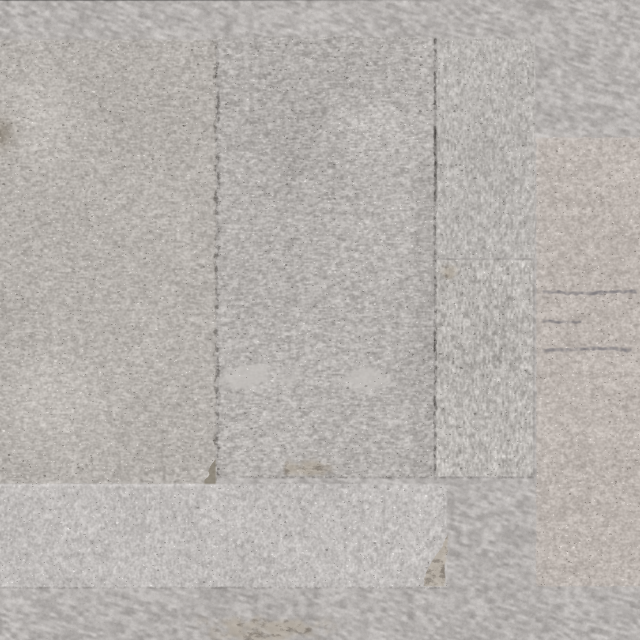
Give the GLSL for this texture, as a WebGL 2 fragment shader.

```glsl
#version 300 es
precision highp float;
uniform vec2 u_resolution;
out vec4 fragColor;

float hash(vec2 cell) {
  uvec2 q = uvec2(ivec2(cell) + 4096) * uvec2(1597334673u, 3812015801u);
  uint n = (q.x ^ q.y) * 1597334673u;
  n = (n ^ (n >> 15)) * 2246822519u;
  return float((n ^ (n >> 13)) >> 8) / 16777216.0;
}

float noise(vec2 p) {
  vec2 i = floor(p), f = fract(p);
  f = f * f * (3.0 - 2.0 * f);
  return mix(mix(hash(i), hash(i + vec2(1, 0)), f.x),
             mix(hash(i + vec2(0, 1)), hash(i + vec2(1, 1)), f.x), f.y);
}

// Each octave turns, which hides the lattice
float fbm(vec2 p) {
  float sum = 0.0, gain = 0.5;
  for (int i = 0; i < 4; i++) {
    sum += gain * noise(p);
    p = mat2(1.6, 1.2, -1.2, 1.6) * p + 17.0;
    gain *= 0.5;
  }
  return sum / 0.9375;
}

// Rectangle coverage from lower-left to upper-right corner
float slab(vec2 p, vec2 lo, vec2 hi) {
  vec2 d = abs(p - 0.5 * (lo + hi)) - 0.5 * (hi - lo);
  float aa = 0.7 / u_resolution.y + 0.0005;
  return smoothstep(aa, -aa, max(d.x, d.y));
}

float spot(vec2 p, vec2 center, vec2 radius) {
  vec2 d = (p - center) / radius;
  return exp(-dot(d, d));
}

float span(float v, float lo, float hi) {
  return smoothstep(lo - 0.002, lo + 0.002, v) * smoothstep(hi + 0.002, hi - 0.002, v);
}

float line(float d, float width) {
  return 1.0 - smoothstep(0.2 * width, width + 0.5 / u_resolution.y, abs(d));
}

// Scattered ragged flecks, one per chosen cell
float flecks(vec2 p, float scale, float density) {
  vec2 q = p * scale, cell = floor(q);
  vec2 center = 0.3 + 0.4 * vec2(hash(cell + 31.0), hash(cell + 67.0));
  float radius = 0.08 + 0.17 * hash(cell + 103.0);
  float d = length((fract(q) - center) * vec2(0.8, 1.2)) + 0.15 * (noise(q * 4.0) - 0.5);
  return step(hash(cell), density) * smoothstep(radius, radius * 0.3, d);
}

void main() {
  vec2 p = gl_FragCoord.xy / u_resolution;
  float cloud = fbm(p * 9.0) - 0.5;
  float rough = fbm(p * 150.0) - 0.5;
  vec2 turned = mat2(0.8, 0.6, -0.6, 0.8) * p;
  float fine = noise(turned * 340.0) + noise(p * 230.0 + 9.0) - 1.0;
  vec2 bent = p + vec2(0.0, 0.004 * noise(p * 40.0));
  float across = noise(bent * vec2(140, 360)) - 0.5;
  float upright = noise(p * vec2(360, 150)) - 0.5;
  float stroke = noise(vec2(p.x * 95.0, p.y * 200.0 + p.x * 50.0)) - 0.5;
  vec2 e = p + 0.004 * rough;

  // Slab coverage
  float left = slab(e, vec2(-0.1, 0.244), vec2(0.338, 0.938));
  float middle = slab(e, vec2(0.338, 0.254), vec2(0.679, 0.942));
  float upper = slab(e, vec2(0.681, 0.597), vec2(0.836, 0.939));
  float lower = slab(e, vec2(0.681, 0.256), vec2(0.833, 0.594));
  float right = slab(e, vec2(0.838, 0.084), vec2(1.1, 0.785));
  float base = slab(e, vec2(-0.1, 0.082), vec2(0.698, 0.244));
  float slabs = max(max(max(left, middle), max(upper, lower)), max(right, base));

  // Soft surround and base tones
  vec3 col = vec3(0.71, 0.695, 0.685) + 0.13 * stroke + 0.13 * rough;
  col = mix(col, vec3(0.71, 0.692, 0.672) + 0.09 * across + 0.07 * rough, left);
  col = mix(col, vec3(0.71, 0.695, 0.682) + 0.11 * across + 0.12 * rough, middle);
  col = mix(col, vec3(0.727, 0.714, 0.70) + 0.10 * upright + 0.13 * rough, upper);
  col = mix(col, vec3(0.732, 0.718, 0.702) + 0.13 * upright + 0.19 * rough, lower);
  col = mix(col, vec3(0.74, 0.71, 0.687) + 0.06 * across + 0.10 * rough, right);
  col = mix(col, vec3(0.75, 0.736, 0.727) + 0.05 * upright + 0.13 * rough, base);
  col += 0.03 * cloud + fine * mix(0.02, 0.075, slabs);

  // Broad weathering
  col += left * (0.045 * spot(p, vec2(0.06, 0.83), vec2(0.06, 0.07))
               + 0.045 * spot(p, vec2(0.08, 0.38), vec2(0.08, 0.07))
               - 0.015 * spot(p, vec2(0.17, 0.85), vec2(0.10, 0.10)));
  col += middle * (0.035 * spot(p, vec2(0.58, 0.80), vec2(0.07, 0.04))
                 + 0.015 * spot(p, vec2(0.60, 0.63), vec2(0.06, 0.10))
                 - 0.03 * spot(p, vec2(0.46, 0.81), vec2(0.11, 0.13))
                 - 0.025 * smoothstep(0.635, 0.655, p.x) * smoothstep(0.78, 0.7, p.y));
  col -= 0.03 * upper * spot(p, vec2(0.77, 0.76), vec2(0.09, 0.06));
  col -= 0.03 * lower * spot(p, vec2(0.75, 0.46), vec2(0.06, 0.12));
  col += 0.03 * right * (noise(p * vec2(6, 70)) - 0.5);

  // Pale plaster smears
  float smear = spot(p, vec2(0.40, 0.413), vec2(0.06, 0.022)) + spot(p, vec2(0.566, 0.408), vec2(0.04, 0.022));
  col = mix(col, vec3(0.775, 0.76, 0.745), 0.75 * smoothstep(0.3, 0.75, smear + 1.2 * (fbm(p * 45.0) - 0.5)));

  // Pits and pale grains
  float pits = flecks(p, 95.0, 0.06) + flecks(p + 0.37, 170.0, 0.09);
  float grains = flecks(p + 0.71, 100.0, 0.05) + flecks(p + 0.19, 180.0, 0.06);
  col += (0.2 + 0.8 * slabs) * (0.10 * grains - 0.14 * pits);

  // Joints between slabs
  float wobble = 0.010 * (fbm(p * vec2(20, 110)) - 0.5);
  float breakup = smoothstep(0.4, 0.75, fbm(p * vec2(190, 150)));
  float tall = span(p.y, 0.25, 0.94);
  col -= tall * (0.03 + 0.18 * breakup) * line(p.x - 0.339 + wobble, 0.005);
  col -= tall * (0.07 + 0.18 * breakup) * line(p.x - 0.68 + 0.4 * wobble, 0.003);
  col -= 0.13 * span(p.y, 0.69, 0.80) * line(p.x - 0.681, 0.003);
  col -= 0.04 * span(p.y, 0.256, 0.594) * line(p.x - 0.834, 0.002);
  col -= 0.10 * span(p.x, 0.338, 0.834) * (0.3 + breakup) * line(p.y - 0.254, 0.002);
  col -= 0.05 * span(p.x, 0.682, 0.835) * line(p.y - 0.595, 0.002);
  col -= 0.07 * span(p.x, 0.0, 0.698) * (0.3 + breakup) * line(p.y - 0.082, 0.002);
  col += 0.04 * span(p.x, 0.0, 0.338) * line(p.y - 0.242, 0.003);

  // Earthy chips and stains
  float chip = spot(p, vec2(0.48, 0.268), vec2(0.045, 0.016)) + spot(p, vec2(0.41, 0.018), vec2(0.10, 0.022))
             + spot(p, vec2(0.703, 0.578), vec2(0.018, 0.014));
  vec2 chipped = p + 0.012 * (fbm(p * 70.0) - 0.5);
  float corner = span(chipped.x, 0.66, 0.697) * span(p.y, 0.084, 0.084 + max(0.0, (chipped.x - 0.657) * 2.0));
  float wedge = span(p.x, 0.319, 0.337) * span(p.y, 0.244, 0.244 + max(0.0, (chipped.x - 0.317) * 2.2));
  float soil = smoothstep(0.3, 0.9, chip + 1.0 * (fbm(p * 60.0) - 0.5));
  float crumbs = fbm(p * vec2(85, 130));
  vec3 earth = mix(vec3(0.43, 0.39, 0.34), vec3(0.70, 0.66, 0.60), smoothstep(0.25, 0.55, crumbs));
  col = mix(col, earth, 0.6 * max(soil, corner));
  col = mix(col, vec3(0.48, 0.45, 0.39), 0.65 * wedge);
  col -= vec3(0.13, 0.14, 0.16) * spot(p, vec2(0.0, 0.79), vec2(0.02, 0.025));

  // Three dark scratches
  for (int i = 0; i < 3; i++) {
    float k = float(i);
    float y = 0.543 - 0.0445 * k + 0.0015 * cos(p.x * 45.0 + k) + 0.003 * (noise(p * 150.0) - 0.5);
    float reach = span(p.x, 0.848, i == 1 ? 0.908 : 0.995 - 0.004 * k);
    col = mix(col, vec3(0.45, 0.44, 0.46), reach * (0.2 + 0.6 * noise(p * 220.0)) * line(p.y - y, 0.0035));
  }

  // Faint shadow on the upper rim, fading to the right
  col *= 1.0 - 0.35 * smoothstep(0.997, 1.0, p.y) * smoothstep(0.8, 0.2, p.x);
  fragColor = vec4(clamp(col, 0.0, 1.0), 1.0);
}
```
